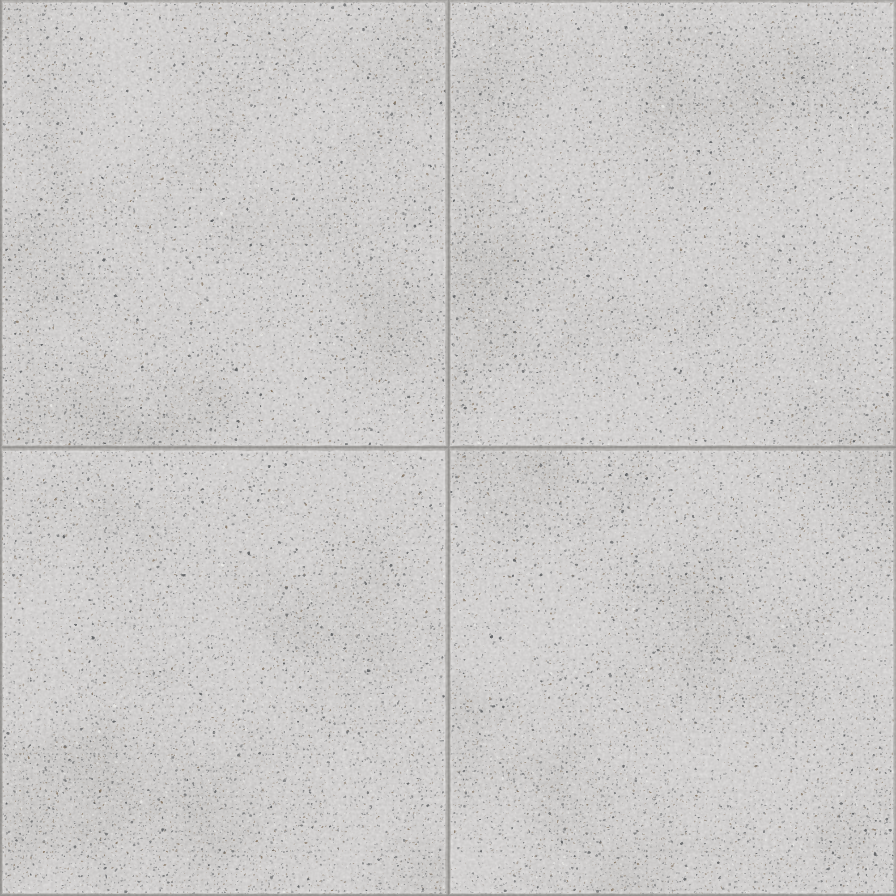
Write a WebGL 2 fragment shader that draws this texture.

```glsl
#version 300 es
precision highp float;

uniform vec2 u_resolution;
out vec4 outColor;

// Layout, in units of the canvas
const float TILES = 2.0;
const float JOINT_HALF = 0.0028;
const float JOINT_WOBBLE = 0.0008;
const float SHADOW_OFFSET = 0.0008;
const float SHADOW_HALF = 0.0016;
const float RIM_WIDTH = 0.0022;

// Surface
const float CLOUD_SCALE = 5.0;
const float CLOUD_DEPTH = 0.014;
const float STAIN_AMOUNT = 0.33;
const float GRAIN_SCALE = 210.0;
const float GRAIN_DEPTH = 0.046;

// Specks
const int SPECK_LAYERS = 4;
const float SPECK_CELLS = 74.0;
const float SPECK_GROWTH = 1.42;
const float SPECK_MIN = 0.0008;
const float SPECK_MAX = 0.0018;
const float SPECK_CHANCE = 0.56;
const float SPECK_CLUSTER = 0.5;
const float SPECK_ROUGHNESS = 0.0009;

// Colours
const vec3 STONE = vec3(0.822, 0.816, 0.814);
const vec3 STAIN = vec3(0.745, 0.740, 0.728);
const vec3 JOINT = vec3(0.705, 0.698, 0.688);
const vec3 JOINT_SHADOW = vec3(0.580, 0.574, 0.565);
const vec3 SPECK_GREY = vec3(0.37, 0.38, 0.39);
const vec3 SPECK_BROWN = vec3(0.54, 0.48, 0.41);
const vec3 SPECK_PALE = vec3(0.91, 0.91, 0.90);

// Integer hash giving three values from 0 to 1
vec3 hash3(vec2 cell, float seed) {
  uvec3 v = uvec3(ivec3(vec3(cell, seed)));
  v = v * 1664525u + 1013904u;
  v.x += v.y * v.z; v.y += v.z * v.x; v.z += v.x * v.y;
  v ^= v >> 16u;
  v.x += v.y * v.z; v.y += v.z * v.x; v.z += v.x * v.y;
  return vec3(v >> 8u) / 16777216.0;
}

float cornerSlope(vec2 cell, vec2 offset, float seed) {
  float angle = 6.28319 * hash3(cell, seed).x;
  return dot(vec2(cos(angle), sin(angle)), offset);
}

float gradientNoise(vec2 p, float seed) {
  vec2 i = floor(p), f = p - i;
  vec2 w = f * f * f * (f * (f * 6.0 - 15.0) + 10.0);
  vec2 e = vec2(1.0, 0.0);
  return mix(
    mix(cornerSlope(i, f, seed), cornerSlope(i + e, f - e, seed), w.x),
    mix(cornerSlope(i + e.yx, f - e.yx, seed), cornerSlope(i + 1.0, f - 1.0, seed), w.x),
    w.y);
}

float clouds(vec2 p, float seed) {
  float sum = 0.0, weight = 1.0;
  for (int i = 0; i < 4; i++) {
    sum += weight * gradientNoise(p, seed + float(i));
    p *= 2.1;
    weight *= 0.55;
  }
  return sum;
}

// Scatter one jittered, ragged speck per occupied cell
vec3 addSpecks(vec3 color, vec2 uv, float cloud, float pixel) {
  float ragged = SPECK_ROUGHNESS * gradientNoise(uv * 480.0, 5.0);
  for (int i = 0; i < SPECK_LAYERS; i++) {
    float layer = float(i);
    float cells = floor(SPECK_CELLS * pow(SPECK_GROWTH, layer));
    vec2 cell = floor(uv * cells);
    vec3 place = hash3(cell, 40.0 + layer);
    vec3 look = hash3(cell, 60.0 + layer);
    vec2 d = uv - (cell + 0.2 + 0.6 * place.xy) / cells;
    float angle = 6.28319 * look.y;
    d = mat2(cos(angle), sin(angle), -sin(angle), cos(angle)) * d;
    d.x *= mix(1.0, 1.7, look.z);
    float radius = mix(SPECK_MIN, SPECK_MAX, look.x * look.x) / (1.0 + 0.15 * layer);
    float cover = clamp(0.5 + (radius + ragged - length(d)) / pixel, 0.0, 1.0);
    cover *= step(place.z, SPECK_CHANCE + SPECK_CLUSTER * cloud);
    vec3 tint = mix(SPECK_GREY, SPECK_BROWN, step(0.66, look.z));
    tint = mix(tint, SPECK_PALE, step(0.82, look.y));
    float strength = mix(0.3, 0.95, fract(look.x * 7.0)) / (1.0 + 0.3 * layer);
    color = mix(color, tint, cover * strength);
  }
  return color;
}

void main() {
  vec2 uv = gl_FragCoord.xy / u_resolution;
  float pixel = 1.0 / min(u_resolution.x, u_resolution.y);

  // Stone face, with its own clouds on each tile
  vec2 tile = floor(uv * TILES);
  float tileSeed = 100.0 + 10.0 * (tile.x + TILES * tile.y);
  float cloud = clouds(uv * CLOUD_SCALE, tileSeed);
  float grain = gradientNoise(uv * GRAIN_SCALE, 7.0)
              + 0.8 * gradientNoise(uv * GRAIN_SCALE * 1.7, 8.0);
  vec3 color = mix(STONE, STAIN, smoothstep(-0.1, 0.8, cloud) * STAIN_AMOUNT);
  color += GRAIN_DEPTH * grain - CLOUD_DEPTH * cloud;
  color = addSpecks(color, uv, cloud, pixel);

  // Worn rim and recessed joint, shaded on one side
  vec2 side = uv - round(uv * TILES) / TILES;
  float edge = min(abs(side.x), abs(side.y)) + JOINT_WOBBLE * gradientNoise(uv * 70.0, 9.0);
  float rim = 1.0 - smoothstep(0.0, RIM_WIDTH, abs(edge - JOINT_HALF - RIM_WIDTH * 0.6));
  color += 0.02 * rim;
  vec2 groove = abs(side - SHADOW_OFFSET);
  float shadow = 1.0 - smoothstep(0.0, SHADOW_HALF + pixel * 0.5, min(groove.x, groove.y));
  vec3 joint = mix(JOINT, JOINT_SHADOW, shadow) + GRAIN_DEPTH * grain;
  float inside = 1.0 - smoothstep(-0.8 * pixel, 0.8 * pixel, edge - JOINT_HALF);
  outColor = vec4(mix(color, joint, inside), 1.0);
}
```
